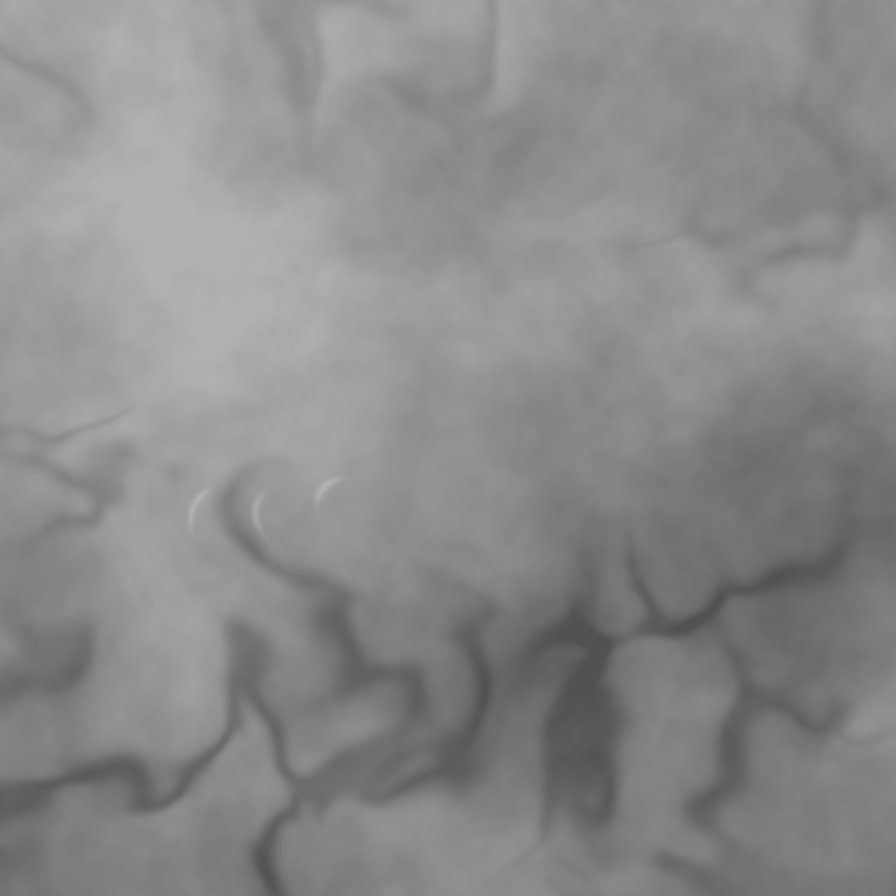
Write a Shadertoy shader that draws this texture.

```glsl
// Soft grey smoke: billowing puffs, brighter toward the upper left.
// Warped gradient noise shapes the puffs; narrow bands around its zero lines
// make the dark creases, and broad soft pools deepen the lower right.

const float BASE_TONE = 0.568;
const vec2 TONE_SLOPE = vec2(-0.055, 0.13);
const float PUFF_SCALE = 2.6;
const float PUFF_CONTRAST = 0.14;
const float CREASE_SCALE = 3.3;
const float CREASE_WIDTH = 0.085;
const float CREASE_DEPTH = 0.15;
const float WARP = 0.13;
const float MOTTLE_SCALE = 20.0;
const float MOTTLE_CONTRAST = 0.032;
const float POOL_DEPTH = 0.13;
const float WISP_GLOW = 0.08;
const float DARKEST = 0.32;
const float BRIGHTEST = 0.69;

// Centre and radius of each broad shadow
const vec3 POOLS[3] = vec3[3](
    vec3(0.86, 0.34, 0.13),
    vec3(0.61, 0.25, 0.11),
    vec3(0.02, 0.18, 0.13));

vec2 hash2(vec2 p) {
    vec3 q = fract(p.xyx * vec3(0.1031, 0.1030, 0.0973));
    q += dot(q, q.yzx + 33.33);
    return fract((q.xx + q.yz) * q.zy);
}

vec2 gradientAt(vec2 cell) {
    float angle = 6.2832 * hash2(cell).x;
    return vec2(cos(angle), sin(angle));
}

float gradientNoise(vec2 p) {
    vec2 i = floor(p), f = fract(p);
    vec2 u = f * f * f * (f * (f * 6.0 - 15.0) + 10.0);
    vec2 e = vec2(1.0, 0.0);
    float low = mix(dot(gradientAt(i), f),
                    dot(gradientAt(i + e.xy), f - e.xy), u.x);
    float high = mix(dot(gradientAt(i + e.yx), f - e.yx),
                     dot(gradientAt(i + e.xx), f - e.xx), u.x);
    return mix(low, high, u.y);
}

float fbm(vec2 p, int octaves) {
    mat2 turn = mat2(0.8, 0.6, -0.6, 0.8);
    float sum = 0.0, amp = 1.0;
    for (int i = 0; i < octaves; i++) {
        sum += amp * gradientNoise(p);
        p = turn * p * 2.03 + 17.3;
        amp *= 0.48;
    }
    return sum;
}

// Dark seams between puffs, present only in patches
float creases(vec2 p) {
    float n = fbm(p * CREASE_SCALE + 41.0, 3);
    float seam = exp(-n * n / (CREASE_WIDTH * CREASE_WIDTH));
    float patches = smoothstep(-0.15, 0.35, gradientNoise(p * 2.4 + 63.0));
    return seam * patches;
}

float shadowPools(vec2 p) {
    float shade = 0.0;
    for (int i = 0; i < 3; i++) {
        vec2 d = (p - POOLS[i].xy) / POOLS[i].z;
        shade += exp(-dot(d, d));
    }
    return shade;
}

// Small pale arcs drifting left of the middle
float wisps(vec2 p) {
    float glow = 0.0;
    for (int i = 0; i < 3; i++) {
        vec2 h = hash2(vec2(float(i) + 3.0, 8.0));
        vec2 d = p - vec2(0.23 + 0.07 * float(i), 0.48 - 0.08 * h.x);
        float angle = 0.5 + 1.2 * h.y;
        d = mat2(cos(angle), -sin(angle), sin(angle), cos(angle)) * d;
        float bend = d.y + 14.0 * d.x * d.x;
        glow += exp(-bend * bend / 0.00002) * smoothstep(0.032, 0.008, abs(d.x));
    }
    return glow;
}

void mainImage(out vec4 fragColor, in vec2 fragCoord) {
    vec2 uv = fragCoord / iResolution.xy;
    vec2 p = vec2(uv.x * iResolution.x / iResolution.y, uv.y);

    // Swirl the coordinates so the puffs curl
    vec2 swirl = vec2(fbm(p * 3.0 + 5.0, 3), fbm(p * 3.0 + 29.0, 3));
    vec2 q = p + WARP * swirl;

    // Broad light and rounded puffs
    float tone = BASE_TONE + dot(TONE_SLOPE, uv - 0.5);
    tone += PUFF_CONTRAST * fbm(q * PUFF_SCALE + 11.0, 5);

    // Shadows, strongest in the lower part
    tone -= CREASE_DEPTH * mix(1.0, 0.6, uv.y) * creases(q);
    tone -= POOL_DEPTH * shadowPools(q);

    // Fine mottling and pale wisps
    tone += MOTTLE_CONTRAST * fbm(p * MOTTLE_SCALE + 7.0, 3);
    tone += WISP_GLOW * wisps(p + 0.03 * swirl);

    fragColor = vec4(vec3(clamp(tone, DARKEST, BRIGHTEST)), 1.0);
}
```
